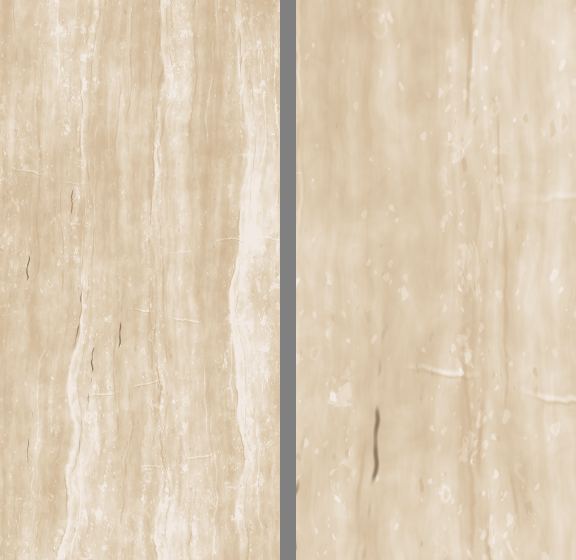
Left, the full canvas; right, a detail of the centre.
Give the GLSL for this texture, as a Shadertoy shader.

```glsl
vec3 hash3(vec2 p) {
    vec3 s = vec3(dot(p, vec2(127.1, 311.7)), dot(p, vec2(269.5, 183.3)), dot(p, vec2(419.2, 371.9)));
    return fract(sin(s) * 43758.5);
}

// Layered sines, rotated and bent at each octave; about -0.9 to 0.9
float waves(vec2 p) {
    float sum = 0.0, amp = 0.5;
    for (int i = 0; i < 5; i++) {
        p = mat2(0.8, 0.6, -0.6, 0.8) * p * 1.9 + 1.7;
        p += 0.7 * sin(p.yx * 0.7 + float(i) * 2.3);
        sum += amp * sin(p.x) * cos(p.y);
        amp *= 0.66;
    }
    return sum;
}

// Scattered fossil grains, one per cell: solid (hollow = 0) or rings (hollow = 1)
float flecks(vec2 p, float density, float hollow) {
    vec2 cell = floor(p);
    float cover = 0.0;
    for (int j = -1; j <= 1; j++)
    for (int i = -1; i <= 1; i++) {
        vec2 id = cell + vec2(i, j);
        vec3 h = hash3(id), k = hash3(id + 57.3);
        vec2 d = p - id - 0.15 - 0.7 * h.yz;
        d += 0.06 * sin(d.yx * 9.0 + k.xy * 6.3);
        d *= mix(vec2(1.0), vec2(1.5, 0.75), k.x);
        float dist = length(d) - 0.08 - 0.24 * k.z * k.z;
        dist = mix(dist, abs(dist) - 0.03, hollow);
        cover = max(cover, step(h.x, density) * (0.4 + 0.6 * k.y) * smoothstep(0.07, -0.05, dist));
    }
    return cover;
}

void mainImage(out vec4 fragColor, in vec2 fragCoord) {
    vec2 p = fragCoord / iResolution.xy * vec2(1.0, 2.0);

    // Near vertical flow of the layers, leaning at the left
    vec2 q = p;
    q.x += 0.012 * sin(p.y * 4.0 + p.x * 5.0) + 0.016 * waves(p * vec2(2.5, 2.2));
    q.x += 0.007 * waves(p * vec2(9.0, 8.0) + 2.0);
    q.x += 0.06 * (1.0 - p.y) * (1.0 - smoothstep(0.2, 0.6, p.x));

    float broad = waves(vec2(q.x * 9.0, q.y * 0.8));
    float streaks = waves(vec2(q.x * 38.0, q.y * 2.4 + 3.0));
    float cloud = waves(p * vec2(8.0, 4.5) + 5.0);
    float mottle = waves(p * vec2(36.0, 24.0));
    float tone = 0.46 + 0.29 * broad + 0.19 * streaks + 0.21 * cloud + 0.14 * mottle;

    // Pale bands: crisp left edge with a thin broken outline, soft right side
    float outline = 0.0;
    for (int i = 0; i < 3; i++) {
        float n = float(i);
        float wander = 0.012 * sin(p.y * 7.0 + n * 2.1) + 0.007 * sin(p.y * 17.0 + n * 4.0);
        float d = q.x - 0.28 - 0.285 * n - wander;
        float strength = 0.7 + 0.3 * sin(p.y * 3.1 + n * 2.4);
        float body = smoothstep(-0.012, 0.006, d) * exp(-max(d, 0.0) * 13.0);
        tone += body * strength * (0.55 + 0.1 * sin(d * 260.0 + cloud * 4.0));
        float broken = smoothstep(-0.1, 0.9, sin(p.y * 9.0 + n * 2.0) + 0.8 * sin(p.y * 31.0 + n));
        outline += broken * smoothstep(0.0045, 0.0005, abs(d + 0.004));
        outline += 0.6 * (1.0 - broken) * smoothstep(0.004, 0.0, abs(d - 0.028 - 0.006 * sin(p.y * 12.0)));
    }
    tone -= 0.42 * outline;

    // Hairlines that follow the layers, pale or dark, fading in and out
    for (int i = 0; i < 16; i++) {
        float n = float(i);
        vec3 h = hash3(vec2(n, 3.0));
        float d = q.x - (n + h.x) / 16.0 - 0.006 * sin(p.y * (9.0 + 9.0 * h.y) + n);
        float fade = smoothstep(0.1, 1.0, sin(p.y * (3.0 + 4.0 * h.z) + n * 2.7) + 0.4 * sin(p.y * 43.0 + n));
        tone += (h.y < 0.55 ? 0.32 : -0.3) * fade * smoothstep(0.0045, 0.0, abs(d));
    }

    // Pale grains, ragged clumps and shell rings, gathered in columns
    float column = smoothstep(-0.25, 0.35, waves(vec2(q.x * 7.0 + 2.0, q.y * 1.2)));
    float grains = 0.85 * flecks(p * vec2(44.0, 38.0), 0.06 + 0.2 * column, 0.0);
    grains += 0.8 * flecks(p * vec2(80.0, 66.0) + 9.0, 0.08 + 0.3 * column, 0.0);
    float clumps = column * smoothstep(0.36, 0.56, waves(p * vec2(30.0, 20.0) + 14.0));
    float rings = flecks(p * vec2(24.0, 21.0) + 4.0, 0.05 + 0.22 * column, 1.0);
    float pits = flecks(p * vec2(70.0, 40.0) + 31.0, 0.06 + 0.1 * column, 0.0);
    tone += 0.42 * grains + 0.28 * clumps + 0.32 * rings - 0.3 * pits;

    // Faint thin cross veins with a shaded underside
    for (int i = 0; i < 5; i++) {
        float n = float(i);
        vec3 h = hash3(vec2(n, 8.0));
        float d = p.y - 0.37 - 0.25 * n - 0.03 * sin(p.x * 9.0 + n * 2.0) - 0.012 * waves(p * vec2(9.0, 4.0) + n);
        float span = smoothstep(0.26, 0.08, abs(p.x - h.x)) * smoothstep(-0.9, 0.6, sin(p.x * 37.0 + n) + cloud);
        tone += span * (0.3 * smoothstep(0.006, 0.0, abs(d)) - 0.22 * smoothstep(0.004, 0.0, abs(d + 0.005)));
    }

    // Warm tan through beige to cream, with the darkest tones held back
    tone = tone < 0.3 ? 0.3 - 0.65 * (0.3 - tone) : tone;
    tone = clamp(tone, -0.12, 1.06);
    vec3 beige = vec3(0.87, 0.80, 0.695);
    vec3 stone = mix(vec3(0.80, 0.69, 0.56), beige, min(tone * 2.0, 1.0));
    stone = mix(stone, vec3(0.94, 0.905, 0.865), max(tone * 2.0 - 1.0, 0.0));

    // Thin dark cracks along the flow, of uneven width
    float crack = 0.0;
    for (int i = 0; i < 7; i++) {
        float n = float(i);
        vec3 h = hash3(vec2(n, 21.0));
        vec2 d = p - vec2(0.1 + 0.34 * h.x, 0.4 + h.y);
        d.x -= 0.1 * d.y + 0.012 * waves(vec2(n * 3.0, p.y * 7.0));
        float gaps = smoothstep(-0.9, 0.9, sin(p.y * 38.0 + n * 3.0) + 0.7 * sin(p.y * 111.0 + n));
        float ends = smoothstep(0.1 + 0.1 * h.z, 0.03, abs(d.y));
        float width = 0.0025 + 0.003 * gaps * h.z;
        crack = max(crack, gaps * ends * (0.25 + 0.5 * h.z) * smoothstep(width, 0.0003, abs(d.x)));
    }
    stone = mix(stone, vec3(0.36, 0.27, 0.18), crack);

    fragColor = vec4(stone, 1.0);
}
```
